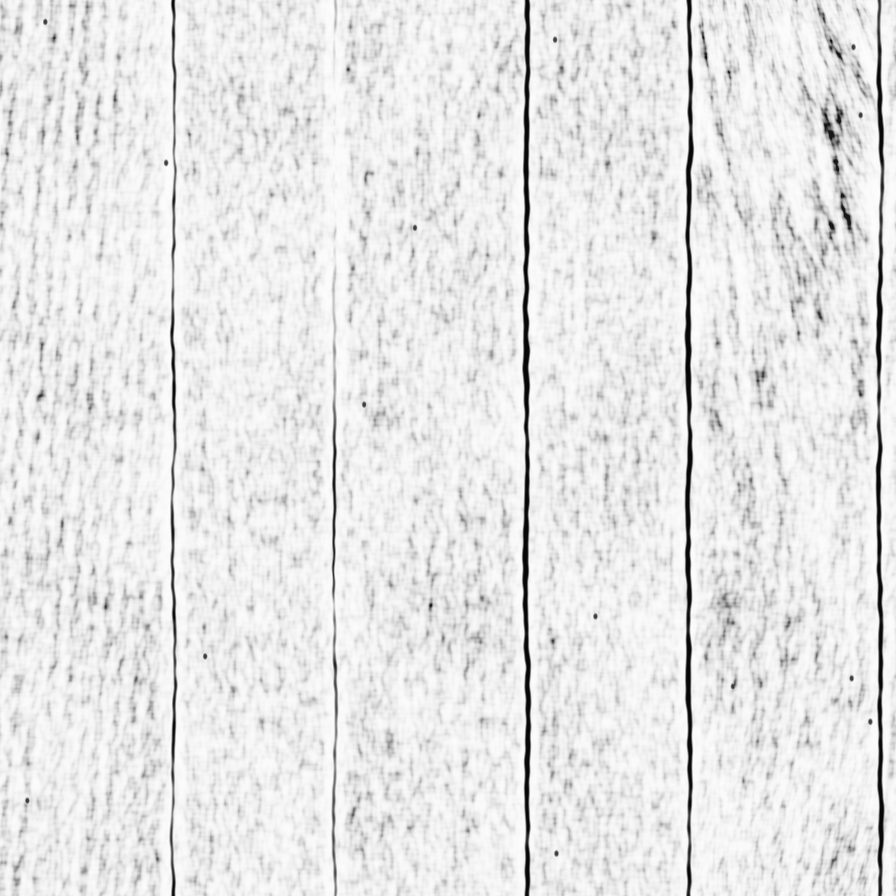
Give the GLSL for this texture map, as a WebGL 2 fragment shader.

```glsl
#version 300 es
precision highp float;
// Whitewashed vertical planks: five uneven dark seams across the tile.
// Stretched gradient noise gives each plank its own grain, and an exponential
// tone curve keeps most of the paint pale with a few dark flecks.

uniform vec2 u_resolution;
out vec4 fragColor;

const float TAU = 6.28318;

// Each seam: position across, half width, darkness
const vec3 SEAMS[5] = vec3[5](
    vec3(0.194, 0.0015, 0.85),
    vec3(0.374, 0.0014, 0.60),
    vec3(0.588, 0.0025, 1.10),
    vec3(0.769, 0.0024, 1.10),
    vec3(0.982, 0.0023, 1.05));

// Strength of the long streaks on each plank
const float STREAKS[5] = float[5](1.0, 1.1, 1.7, 1.0, 2.2);

float hash(vec2 p) {
    vec3 q = fract(vec3(p.xyx) * vec3(0.1031, 0.1030, 0.0973));
    q += dot(q, q.yzx + 33.33);
    return fract((q.x + q.y) * q.z);
}

vec2 gradientAt(vec2 cell) {
    float angle = TAU * hash(cell);
    return vec2(cos(angle), sin(angle));
}

float gradientNoise(vec2 p) {
    vec2 i = floor(p), f = p - i;
    vec2 w = f * f * f * (f * (f * 6.0 - 15.0) + 10.0);
    vec2 e = vec2(0.0, 1.0);
    float low = mix(dot(gradientAt(i), f),
                    dot(gradientAt(i + e.yx), f - e.yx), w.x);
    float high = mix(dot(gradientAt(i + e), f - e),
                     dot(gradientAt(i + 1.0), f - 1.0), w.x);
    return mix(low, high, w.y);
}

// Darkness of the painted grain; t runs from 0 to 1 across the plank
float grainInk(vec2 p, float t, int plank) {
    vec2 offset = vec2(37.0, 91.0) * float(plank + 1);
    vec2 g = p;
    g.x += 0.004 * gradientNoise(p * vec2(6.0, 4.0) + offset);
    if (plank == 0) g.x -= 0.08 * p.y;
    if (plank == 4) {
        float bend = p.y - 0.5;
        g.x += (0.12 + 0.4 * t) * bend * bend * (bend > 0.0 ? 1.0 : 0.6);
    }

    // Blotches, fine tooth, long streaks and broad patches
    float z = 2.5 * gradientNoise(g * vec2(95.0, 44.0) + offset);
    z += 2.3 * gradientNoise(g * vec2(190.0, 85.0) + offset.yx);
    z += 0.9 * gradientNoise(g * vec2(70.0, 230.0) + offset);
    float streak = gradientNoise(g * vec2(72.0, 8.0) + offset);
    z += STREAKS[plank] * streak;
    z += 1.1 * gradientNoise(p * vec2(9.0, 5.0) + offset);

    // Close, even growth rings on the first plank
    if (plank == 0) {
        float ring = cos(TAU * 53.0 * g.x);
        z += 0.75 * ring * (1.0 - 0.7 * smoothstep(0.6, 1.0, t));
    }
    // Deep checks in the upper part of the slanted plank
    if (plank == 4) {
        float check = gradientNoise(g * vec2(58.0, 11.0) + 17.0);
        float upper = smoothstep(0.45, 0.8, p.y);
        z += (0.8 + 3.2 * upper) * check + 0.2 * upper;
    }
    return 0.056 * exp(0.8 * z);
}

// Sparse pinholes, one possible in each cell
float pinholeInk(vec2 p) {
    vec2 cell = floor(p * 14.0);
    vec2 centre = 0.2 + 0.6 * vec2(hash(cell + 5.0), hash(cell + 71.0));
    float d = length((fract(p * 14.0) - centre) * vec2(1.0, 0.7)) / 14.0;
    return step(0.93, hash(cell + 23.0)) * (1.0 - smoothstep(0.001, 0.0035, d));
}

void main() {
    vec2 p = gl_FragCoord.xy / u_resolution;
    float pixel = 1.0 / u_resolution.x;

    // Seams, the plank to their right, and the clean edges beside them
    int plank = 0;
    float seamInk = 0.0, edge = 1.0;
    for (int i = 0; i < 5; i++) {
        vec3 seam = SEAMS[i];
        float row = float(i) * 19.3;
        float d = p.x - seam.x;
        d -= round(d);
        d += 0.004 * gradientNoise(vec2(p.y * 7.0, row + 0.5))
           + 0.0022 * gradientNoise(vec2(p.y * 45.0, row + 7.5));
        float wear = gradientNoise(vec2(p.y * 9.0, row + 3.3))
                   + 0.6 * gradientNoise(vec2(p.y * 60.0, row + 11.7));
        float dark = seam.z + 0.55 * wear;
        if (i == 1) {
            float open = smoothstep(0.32, 0.36, p.y) * (1.0 - smoothstep(0.48, 0.58, p.y));
            dark = mix(dark - 0.35 * smoothstep(0.3, 0.6, p.y), 0.95, open);
        }
        float halfWidth = seam.y * (1.0 + 0.6 * wear);
        float soft = 0.0009 + 0.5 * pixel;
        float line = 1.0 - smoothstep(halfWidth - soft, halfWidth + soft, abs(d));
        seamInk = max(seamInk, line * clamp(dark, 0.0, 0.98));
        edge *= mix(0.3, 1.0, smoothstep(0.007, 0.018, abs(d)));
        if (p.x > seam.x) plank = i + 1;
    }

    // The last strip belongs to the first plank, wrapped around
    vec2 q = p;
    if (plank == 5) { plank = 0; q.x -= 1.0; }
    float left = plank == 0 ? SEAMS[4].x - 1.0 : SEAMS[max(plank - 1, 0)].x;
    float t = (q.x - left) / (SEAMS[plank].x - left);

    float ink = grainInk(q, t, plank) * edge;
    ink = max(ink, 0.75 * pinholeInk(p));
    float paint = 0.99 - min(ink, 0.9);
    fragColor = vec4(vec3(mix(paint, 0.01, seamInk)), 1.0);
}
```
